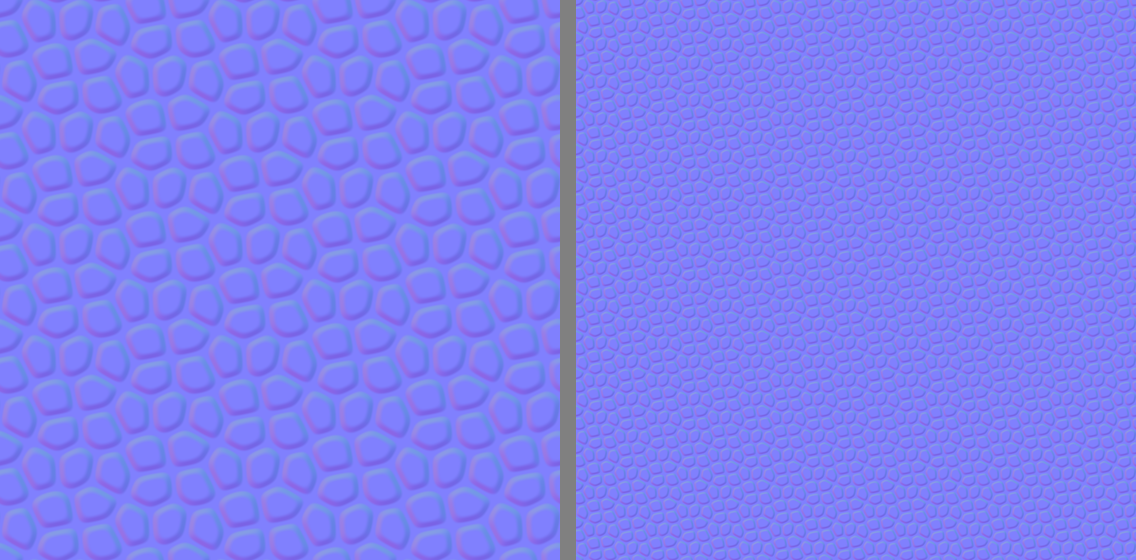
Left, the tile; right, the same tile 3 across and 3 down.
Give the GLSL for this texture map, as a WebGL 2 fragment shader.

```glsl
#version 300 es
precision highp float;

// Tangent-space normal map of rounded, bevelled scales with flat tops.
// Seven staggered seeds repeat on a skewed lattice that wraps on the canvas;
// a smooth distance to the Voronoi borders gives both bevel and direction.

uniform vec2 u_resolution;
out vec4 fragColor;

const float TAU = 6.2831853;
const int SEEDS = 7;                      // scales in one lattice cell
const int CANDIDATES = 9 * SEEDS;         // seeds in the 3 x 3 cells around

// Lattice steps: six columns and five rows fill the canvas exactly.
const vec2 STEP_ACROSS = vec2(1.0 / 6.0, 0.1);
const vec2 STEP_DOWN = vec2(0.0, 0.2);
const vec2 PATTERN_SHIFT = vec2(0.167, 0.098);

const float CORNER_SHARPNESS = 190.0;
const vec3 FLAT_COLOR = vec3(0.5, 0.5, 0.995);
const vec2 TILT_STRENGTH = vec2(-0.105, 0.118);
const float BLUE_LOSS = 0.1;

// Lattice coordinates to canvas position, and back.
vec2 latticeToCanvas(vec2 c) {
    return c.x * STEP_ACROSS + c.y * STEP_DOWN;
}

vec2 canvasToLattice(vec2 p) {
    float across = p.x / STEP_ACROSS.x;
    return vec2(across, (p.y - across * STEP_ACROSS.y) / STEP_DOWN.y);
}

// Near-hexagonal seed order, made irregular by two waves along the sequence.
vec2 seedInCell(float k) {
    float phase = TAU * k / float(SEEDS);
    vec2 regular = fract(vec2(k, 2.0 * k) / float(SEEDS) + 0.001);
    vec2 drift = vec2(-0.04 + 0.05 * cos(2.0 * phase),
                      0.08 + 0.08 * cos(phase - TAU * 4.0 / float(SEEDS)));
    return regular + drift;
}

// Position of one candidate seed around the given lattice cell.
vec2 candidateSeed(vec2 cell, int i) {
    vec2 neighbour = vec2(i % 3, (i / 3) % 3) - 1.0;
    return latticeToCanvas(cell + neighbour + seedInCell(float(i / 9)));
}

// Returns the outward direction in xy and the smooth border distance in z.
vec3 scaleBorder(vec2 p) {
    vec2 cell = floor(canvasToLattice(p));

    // Nearest seed owns the point.
    vec2 owner = vec2(0.0);
    int ownerIndex = 0;
    float nearest = 1e3;
    for (int i = 0; i < CANDIDATES; i++) {
        vec2 seed = candidateSeed(cell, i);
        float dist = distance(p, seed);
        if (dist < nearest) {
            nearest = dist;
            owner = seed;
            ownerIndex = i;
        }
    }

    // Exponential blend of all border lines rounds the corners.
    float total = 0.0;
    vec2 outward = vec2(0.0);
    for (int i = 0; i < CANDIDATES; i++) {
        if (i == ownerIndex) continue;
        vec2 seed = candidateSeed(cell, i);
        vec2 dir = normalize(seed - owner);
        float dist = dot(0.5 * (owner + seed) - p, dir);
        float weight = exp(-CORNER_SHARPNESS * dist);
        total += weight;
        outward += weight * dir;
    }
    return vec3(outward / total, -log(total) / CORNER_SHARPNESS);
}

// Steepness of the bevel: zero in the groove and on the flat top.
float bevelSteepness(float dist) {
    return smoothstep(0.001, 0.006, dist) * (1.0 - smoothstep(0.008, 0.016, dist));
}

void main() {
    vec2 uv = gl_FragCoord.xy / u_resolution;
    vec2 p = vec2(uv.x, 1.0 - uv.y) - PATTERN_SHIFT;

    vec3 border = scaleBorder(p);
    vec2 slope = vec2(border.x, -border.y) * bevelSteepness(border.z);

    // Encode the slope: tilt in red and green, steepness in blue.
    vec3 color = FLAT_COLOR;
    color.rg += slope * TILT_STRENGTH;
    color.b -= BLUE_LOSS * length(slope);
    fragColor = vec4(color, 1.0);
}
```
